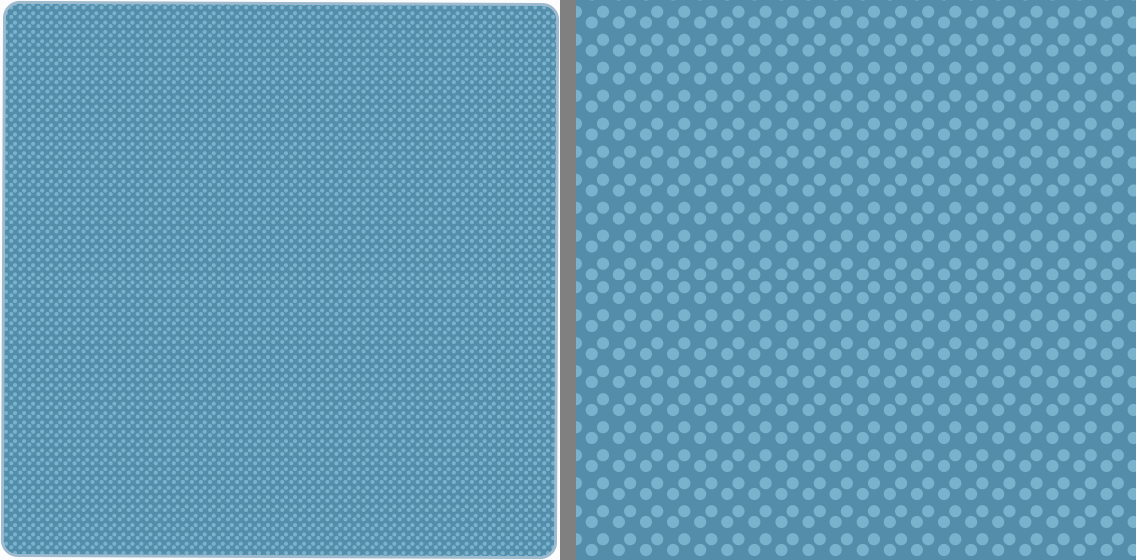
Left, the full canvas; right, a detail of the centre.
Write a Shadertoy shader that draws this pattern.

```glsl
#define COLUMNS 62.0
#define ROW_PAIRS 60.0
#define DOT_RADIUS 0.0036
#define DOT_ORIGIN vec2(0.0107, 0.0070)
#define PAIR_OFFSET vec2(-0.0067, 0.0064)
#define SEAM_SHIFT 0.0027
#define PANEL_HALF 0.4965
#define CORNER_RADIUS 0.030
#define BORDER_WIDTH 0.0052
#define TILT 0.004

const vec3 GROUND_COLOR = vec3(0.325, 0.553, 0.663);
const vec3 DOT_COLOR = vec3(0.475, 0.700, 0.805);
const vec3 BORDER_COLOR = vec3(0.62, 0.73, 0.81);
const vec3 MARGIN_COLOR = vec3(0.99);

float coverage(float dist, float pixel) {
    return clamp(0.5 - dist / pixel, 0.0, 1.0);
}

float roundedBox(vec2 p, float halfSize, float radius) {
    vec2 q = abs(p) - halfSize + radius;
    return length(max(q, 0.0)) + min(max(q.x, q.y), 0.0) - radius;
}

// Distance to the nearest dot of a rectangular lattice
float dotLattice(vec2 p) {
    vec2 pitch = 1.0 / vec2(COLUMNS, ROW_PAIRS);
    vec2 cell = (fract(p / pitch + 0.5) - 0.5) * pitch;
    return length(cell) - DOT_RADIUS;
}

void mainImage(out vec4 fragColor, in vec2 fragCoord) {
    vec2 uv = fragCoord / iResolution.xy;
    float pixel = 1.0 / min(iResolution.x, iResolution.y);

    // Staggered dot pairs, measured downwards, closing up at the middle seam
    vec2 p = vec2(uv.x, 1.0 - uv.y);
    p.y += SEAM_SHIFT * step(0.5, p.y);
    p -= DOT_ORIGIN;
    float dots = min(dotLattice(p), dotLattice(p - PAIR_OFFSET));
    vec3 color = mix(GROUND_COLOR, DOT_COLOR, coverage(dots, pixel));

    // Slightly tilted rounded panel with its border
    vec2 centered = uv - 0.5;
    vec2 tilted = centered + TILT * vec2(-centered.y, centered.x);
    float panel = roundedBox(tilted, PANEL_HALF, CORNER_RADIUS);
    color = mix(BORDER_COLOR, color, coverage(panel + BORDER_WIDTH, pixel));
    color = mix(MARGIN_COLOR, color, coverage(panel, pixel));

    fragColor = vec4(color, 1.0);
}
```
